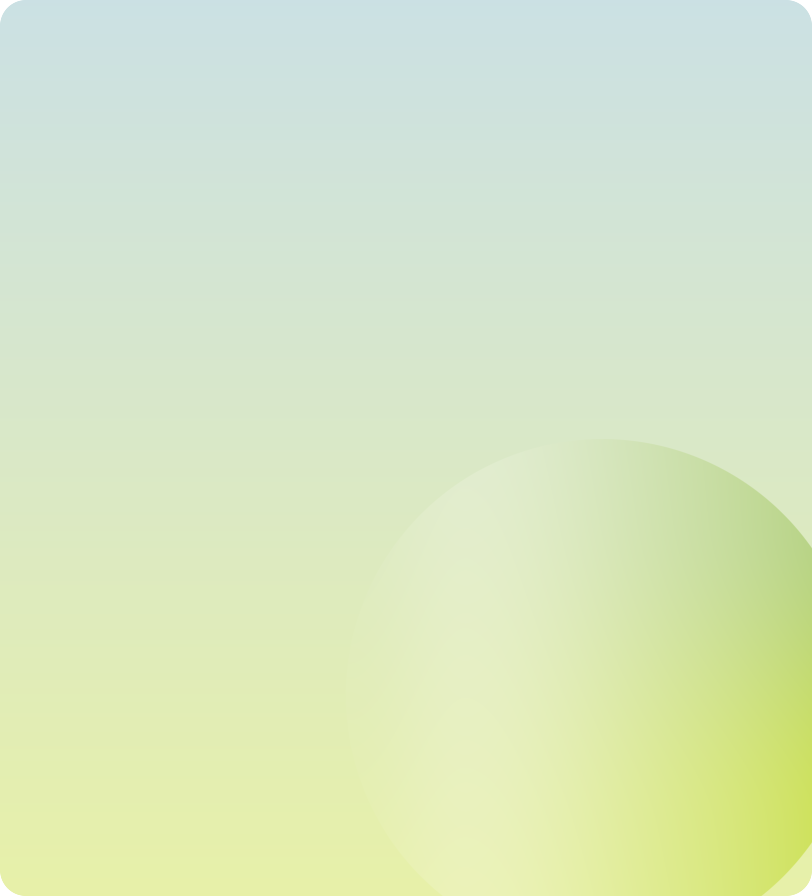
Give the GLSL for this background, as a Shadertoy shader.

```glsl
// A rounded card with a vertical blue-to-lime gradient and a translucent sphere
// at the lower right. Signed distances shape the card and sphere; the sphere
// blends from a pale veil on its left to saturated green on its right.

float roundedBox(vec2 p, vec2 halfSize, float radius) {
    vec2 q = abs(p) - halfSize + radius;
    return length(max(q, 0.0)) + min(max(q.x, q.y), 0.0) - radius;
}

float coverage(float dist, float pixel) {
    return 1.0 - smoothstep(-0.5 * pixel, 0.5 * pixel, dist);
}

vec3 backdrop(float y) {
    vec3 lime = vec3(0.906, 0.942, 0.660);
    vec3 sage = vec3(0.855, 0.911, 0.775);
    vec3 paleBlue = vec3(0.796, 0.880, 0.893);
    return y < 0.48 ? mix(lime, sage, y / 0.48)
                    : mix(sage, paleBlue, (y - 0.48) / 0.52);
}

vec3 sphereColor(vec3 base, vec2 p) {
    // Pale veil, brightest left of the centre
    float veil = smoothstep(0.39, 0.52, p.x) * (1.0 - smoothstep(0.54, 0.78, p.x));
    vec3 color = mix(base, vec3(0.98, 0.98, 0.94), 0.04 + 0.18 * veil);

    // Green shade, turning yellower toward the bottom
    vec3 shade = mix(vec3(0.81, 0.885, 0.37), vec3(0.72, 0.828, 0.53),
                     smoothstep(0.08, 0.42, p.y));
    float amount = pow(clamp((p.x - 0.52) / 0.386, 0.0, 1.0), 1.7);
    return mix(color, shade, amount);
}

void mainImage(out vec4 fragColor, in vec2 fragCoord) {
    float pixel = 1.0 / iResolution.y;
    vec2 p = fragCoord * pixel;
    vec2 halfCard = 0.5 * iResolution.xy * pixel;

    vec3 color = backdrop(p.y);

    // Translucent sphere
    float sphere = length(p - vec2(0.672, 0.224)) - 0.286;
    color = mix(color, sphereColor(color, p), coverage(sphere, 1.5 * pixel));

    // White outside the rounded card
    float card = roundedBox(p - halfCard, halfCard, 0.029);
    color = mix(vec3(1.0), color, coverage(card, pixel));

    fragColor = vec4(color, 1.0);
}
```
